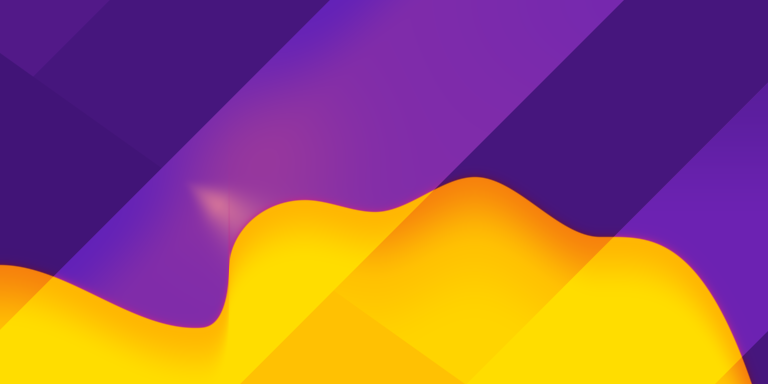
A Shadertoy shader for this background:

```glsl
// Diagonal violet bands behind a rolling golden wave, with a pink comet glow.
// Bands are thresholds of one slanted coordinate; the wave is a height function
// built from smooth steps and elliptic arcs, shaded by depth below its crest.

// Band edges along the slanted coordinate, in canvas heights
const float EDGE_FAINT = 0.286;
const float EDGE_LEFT = 0.859;
const float EDGE_MIDDLE = 1.625;
const float EDGE_RIGHT = 2.215;
const float EDGE_CORNER = 2.862;

// Falling crease: distance from the top at x = 0, and slope
const float CREASE_START = 0.138;
const float CREASE_SLOPE = 0.712;

const vec2 GLOW_TIP = vec2(0.490, 0.522);
const vec2 GLOW_DIR = vec2(0.815, -0.580);
const vec2 HALO_CENTER = vec2(0.68, 0.58);

const vec3 INDIGO = vec3(0.275, 0.085, 0.490);
const vec3 INDIGO_LIGHT = vec3(0.320, 0.098, 0.535);
const vec3 INDIGO_DEEP = vec3(0.255, 0.078, 0.465);
const vec3 VIOLET = vec3(0.385, 0.130, 0.720);
const vec3 PURPLE = vec3(0.500, 0.172, 0.665);
const vec3 MAUVE = vec3(0.620, 0.230, 0.600);
const vec3 PINK = vec3(0.840, 0.460, 0.600);
const vec3 MAGENTA = vec3(0.760, 0.140, 0.530);
const vec3 MAROON = vec3(0.400, 0.060, 0.230);
const vec3 ORANGE = vec3(0.965, 0.500, 0.050);
const vec3 AMBER = vec3(1.000, 0.755, 0.010);
const vec3 GOLD = vec3(1.000, 0.830, 0.000);
const vec3 YELLOW = vec3(1.000, 0.865, 0.000);

float pixelSize() { return 1.0 / iResolution.y; }

// Antialiased step
float past(float edge, float x) {
    return smoothstep(-pixelSize(), pixelSize(), x - edge);
}

float waveHeight(float x) {
    float footArc = clamp((x - 0.508) / 0.088, 0.0, 1.0);
    float shoulderArc = clamp((0.794 - x) / 0.198, 0.0, 1.0);
    float finalFall = max((x - 1.588) / 0.370, 0.0);

    float h = 0.310 - 0.164 * smoothstep(0.0, 0.508, x);
    h += 0.151 * (1.0 - sqrt(1.0 - footArc * footArc * footArc));
    h += 0.182 * sqrt(1.0 - shoulderArc * shoulderArc);
    h -= 0.031 * smoothstep(0.794, 0.977, x);
    h += 0.091 * smoothstep(0.977, 1.237, x);
    h -= 0.156 * smoothstep(1.237, 1.563, x);
    return h - 0.383 * pow(finalFall, 2.8);
}

// Signed distance to the crest, positive above it
float waveDistance(vec2 p) {
    const float STEP = 0.003;
    float slope = (waveHeight(p.x + STEP) - waveHeight(p.x - STEP)) / (2.0 * STEP);
    return (p.y - waveHeight(p.x)) / sqrt(1.0 + slope * slope);
}

float cometGlow(vec2 p) {
    vec2 q = p - GLOW_TIP;
    float along = dot(q, GLOW_DIR);
    float across = q.x * GLOW_DIR.y - q.y * GLOW_DIR.x;
    float width = 0.012 + 0.32 * max(along, 0.0);
    float body = smoothstep(-0.02, 0.10, along) * exp(-5.0 * max(along - 0.10, 0.0));
    return body * exp(-across * across / (width * width));
}

vec3 skyColor(vec2 p, float slant, float crease, float lit) {
    // Dark bands with the faint fold at the left
    vec3 dark = mix(INDIGO_LIGHT, INDIGO, past(EDGE_FAINT, slant));
    float leftSide = 1.0 - past(EDGE_LEFT, slant);
    dark = mix(dark, INDIGO_DEEP, past(0.0, crease) * leftSide);

    // Middle band: violet at its left edge, warmed by a halo and the comet
    vec3 middle = mix(VIOLET, PURPLE, smoothstep(EDGE_LEFT, EDGE_LEFT + 0.26, slant));
    middle = mix(middle, VIOLET, 0.35 * smoothstep(0.9, 1.7, p.x) * smoothstep(0.5, 1.0, p.y));
    vec2 haloOffset = p - HALO_CENTER;
    middle = mix(middle, MAUVE, 0.75 * exp(-dot(haloOffset, haloOffset) / 0.055));
    middle = mix(middle, PINK, 0.9 * cometGlow(p));

    // Right band deepens toward the top
    vec3 right = mix(vec3(0.425, 0.135, 0.700), vec3(0.350, 0.115, 0.610),
                     smoothstep(0.40, 0.80, p.y));

    vec3 bright = mix(middle, right, past(EDGE_RIGHT, slant));
    return mix(dark, bright, lit);
}

vec3 waveColor(float depth, float slant, float crease, float lit) {
    vec3 shaded = mix(ORANGE, AMBER, smoothstep(-0.02, 0.19, depth));
    shaded = mix(shaded, GOLD, smoothstep(0.14, 0.38, depth));
    float fold = past(0.0, crease) * past(EDGE_MIDDLE, slant);
    shaded = mix(shaded, AMBER, fold);
    vec3 bright = mix(AMBER - vec3(0.0, 0.04, 0.0), YELLOW, smoothstep(0.0, 0.16, depth));
    return mix(shaded, bright, lit);
}

void mainImage(out vec4 fragColor, in vec2 fragCoord) {
    vec2 p = fragCoord / iResolution.y;
    float slant = p.x + 1.0 - p.y;
    float crease = 1.0 - p.y - CREASE_START - CREASE_SLOPE * p.x;

    // Bright bands alternate with dark ones
    float lit = past(EDGE_LEFT, slant) - past(EDGE_MIDDLE, slant)
              + past(EDGE_RIGHT, slant) - past(EDGE_CORNER, slant);

    float crest = waveDistance(p);
    vec3 sky = skyColor(p, slant, crease, lit);
    vec3 wave = waveColor(waveHeight(p.x) - p.y, slant, crease, lit);

    // Thin coloured fringe just above the crest
    vec3 fringe = mix(MAROON, MAGENTA, lit);
    sky = mix(sky, fringe, 0.75 * exp(-max(crest, 0.0) / 0.007));

    fragColor = vec4(mix(wave, sky, past(0.0, crest)), 1.0);
}
```
